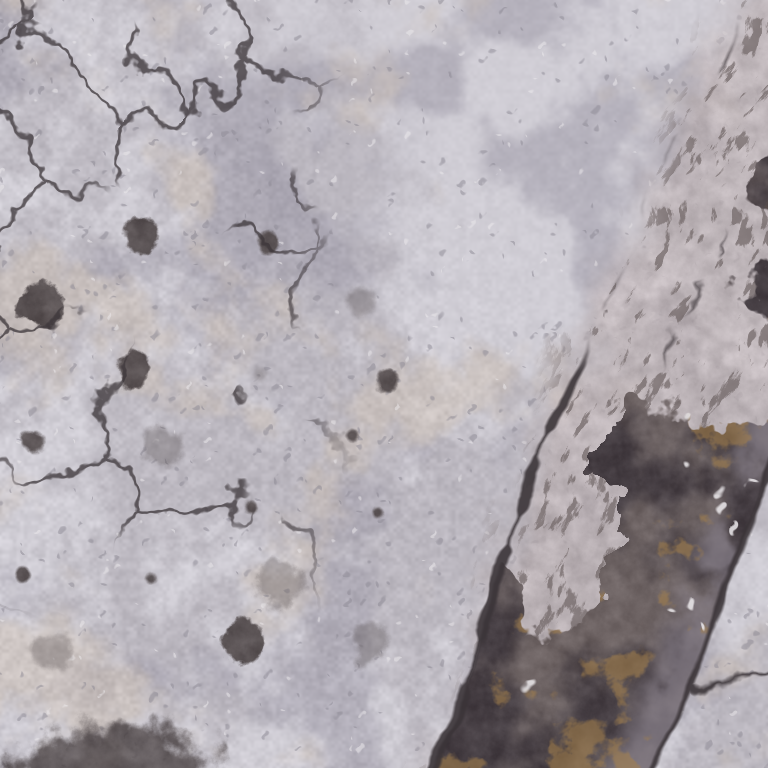
Reproduce this texture procedurally as a Shadertoy shader.

```glsl
const vec3 PALE = vec3(0.815, 0.805, 0.835);
const vec3 GREY = vec3(0.735, 0.720, 0.752);
const vec3 SLATE = vec3(0.640, 0.625, 0.675);
const vec3 SAND = vec3(0.800, 0.755, 0.720);
const vec3 WEATHERED = vec3(0.735, 0.695, 0.705);
const vec3 STAIN = vec3(0.330, 0.300, 0.305);
const vec3 MUD = vec3(0.430, 0.390, 0.390);
const vec3 WET = vec3(0.270, 0.240, 0.260);
const vec3 SHEEN = vec3(0.540, 0.510, 0.550);
const vec3 CRACK = vec3(0.230, 0.205, 0.220);
const vec3 OCHRE = vec3(0.640, 0.500, 0.300);
const vec3 GLINT = vec3(0.930, 0.920, 0.930);
const float SOFT = 0.003;
const float CRACK_CELLS = 5.5;
const int SPOTS = 18;

float hash(vec2 p) {
    return fract(sin(dot(p, vec2(127.1, 311.7))) * 43758.5453);
}

vec2 hash2(vec2 p) {
    return vec2(hash(p), hash(p + 57.3));
}

float noise(vec2 p) {
    vec2 i = floor(p), f = fract(p);
    f = f * f * (3.0 - 2.0 * f);
    return mix(mix(hash(i), hash(i + vec2(1, 0)), f.x),
               mix(hash(i + vec2(0, 1)), hash(i + vec2(1, 1)), f.x), f.y);
}

float fbm(vec2 p) {
    float sum = 0.0, amp = 0.5;
    for (int i = 0; i < 5; i++) {
        sum += amp * noise(p);
        p = mat2(1.6, 1.2, -1.2, 1.6) * p + 7.3;
        amp *= 0.5;
    }
    return sum / 0.97;
}

// 1 below the limit, 0 above it, with a soft edge
float below(float value, float limit, float soft) {
    return 1.0 - smoothstep(limit - soft, limit + soft, value);
}

// Sparse small dots, one per chosen cell
float specks(vec2 p, float cells, float share) {
    vec2 q = p * cells + 0.8 * noise(p * cells * 1.7), id = floor(q);
    vec2 centre = 0.3 + 0.4 * hash2(id + 11.0);
    float radius = mix(0.12, 0.30, hash(id + 5.0));
    return step(hash(id), share) * below(length(fract(q) - centre), radius, 0.12);
}

// Distance to the border between the two nearest cell points
float crackDistance(vec2 p) {
    vec2 q = p * CRACK_CELLS, id = floor(q), near = vec2(9), next = vec2(9);
    for (int y = -1; y <= 1; y++)
    for (int x = -1; x <= 1; x++) {
        vec2 cell = id + vec2(x, y);
        vec2 d = cell + 0.1 + 0.8 * hash2(cell) - q;
        if (dot(d, d) < dot(near, near)) { next = near; near = d; }
        else if (dot(d, d) < dot(next, next)) next = d;
    }
    return dot(0.5 * (near + next), normalize(next - near)) / CRACK_CELLS;
}

vec3 concrete(vec2 p) {
    float cloud = fbm(p * 5.0 + 2.0), mottle = fbm(p * 24.0);
    float smoothArea = smoothstep(0.9, 1.5, p.x + p.y);
    float tone = 0.6 * cloud + 0.4 * mottle + 0.12 * smoothArea;
    vec3 col = mix(GREY, PALE, smoothstep(0.40, 0.59, tone));
    float shade = below(length((p - vec2(0.40, 0.76)) * vec2(1.0, 0.8)), 0.10, 0.12);
    col = mix(col, SLATE, 0.55 * shade * smoothstep(0.35, 0.60, mottle));
    col = mix(col, SLATE, 0.6 * below(fbm(p * 9.0 + 31.0), 0.38, 0.10));
    col = mix(col, SAND, 0.6 * smoothstep(0.56, 0.74, fbm(p * 8.0 + 17.0)));
    float grain = noise(p * 210.0) + noise(p * 110.0 + 9.0) - 1.0;
    col += grain * mix(0.050, 0.022, smoothArea);
    col = mix(col, SLATE * 0.85, 0.5 * specks(p, 75.0, 0.10));
    return mix(col, GLINT, 0.5 * specks(p + 3.0, 85.0, 0.06));
}

float spots(vec2 p) {
    float cover = 0.0, ragged = fbm(p * 45.0) - 0.5;
    for (int i = 0; i < SPOTS; i++) {
        float k = float(i);
        vec2 centre = vec2(0.02, 0.08) + vec2(0.58, 0.62) * fract(vec2(0.7549, 0.5698) * (k + 1.0));
        float radius = mix(0.008, 0.035, pow(hash(vec2(k, 3.0)), 1.7));
        float strength = mix(0.35, 0.95, step(0.45, hash(vec2(k, 8.0))));
        float d = length(p - centre) + ragged * radius * 1.3;
        cover = max(cover, strength * below(d, radius, mix(0.009, SOFT, strength)));
    }
    float pool = length((p - vec2(0.15, 0.0)) * vec2(0.45, 1.0)) + ragged * 0.05;
    return max(cover, 0.85 * below(pool, 0.055, 0.012));
}

void mainImage(out vec4 fragColor, in vec2 fragCoord) {
    vec2 p = fragCoord / iResolution.xy;
    float ragged = fbm(p * 15.0 + 4.0) - 0.5, fine = fbm(p * 60.0) - 0.5;

    // Signed offsets from the two sides of the gutter
    float wobble = 0.035 * (fbm(vec2(p.y * 12.0, 3.0)) - 0.5);
    float left = p.x - (0.57 + 0.28 * p.y + 0.13 * p.y * p.y) - wobble;
    float right = p.x - (0.853 + 0.39 * p.y) - 0.6 * wobble;

    // Slab with spots and a network of hairline cracks
    vec3 col = mix(concrete(p), STAIN + 0.18 * fine, spots(p));
    vec2 warp = vec2(fbm(p * 13.0), fbm(p * 13.0 + 40.0)) - 0.5;
    float zone = below(p.x, 0.42, 0.08) * smoothstep(0.18, 0.30, p.y);
    float broken = smoothstep(0.36, 0.56, noise(p * 11.0 + 6.0));
    float hairline = below(crackDistance(p + 0.12 * warp), 0.0012 + 0.002 * broken, 0.002);
    col = mix(col, CRACK, 0.75 * hairline * zone * broken);

    // Weathered bank with pits drawn out along its slope
    float bank = smoothstep(-0.05, 0.03, left + 0.1 * ragged) * below(right, 0.0, SOFT);
    col = mix(col, WEATHERED + 0.22 * fine + 0.10 * ragged, 0.8 * bank);
    float pits = fbm(vec2(left * 75.0, p.y * 32.0));
    col = mix(col, MUD, 0.7 * bank * smoothstep(0.63, 0.72, pits));

    // Wet mud: ragged top plus two patches on the right border
    float top = mix(0.21, 0.465, smoothstep(0.77, 0.83, p.x + 0.15 * ragged));
    top += 0.16 * ragged + 0.08 * below(left, 0.03, 0.03);
    float wet = below(p.y, top, SOFT) * smoothstep(-SOFT, SOFT, left);
    for (int i = 0; i < 2; i++) {
        vec2 centre = vec2(1.01, 0.61 + 0.17 * float(i));
        wet = max(wet, below(length(p - centre) + 0.14 * ragged, 0.036, SOFT));
    }
    wet *= below(right, 0.0, SOFT);
    vec3 mud = mix(WET, MUD, smoothstep(0.36, 0.64, fbm(p * 10.0 + 8.0))) + 0.16 * fine;
    float film = smoothstep(-0.085, -0.03, right) * smoothstep(0.3, 0.6, fbm(p * 14.0 + 21.0));
    mud = mix(mud, SHEEN, 0.7 * film);
    mud = mix(mud, OCHRE, 0.6 * smoothstep(0.64, 0.74, fbm(p * 22.0 + 50.0)));
    mud = mix(mud, GLINT, 0.85 * specks(p, 48.0, 0.05));
    col = mix(col, mud, wet);

    // Deep joints: both gutter sides, one upper branch, one across the far slab
    float gap = smoothstep(0.3, 0.6, noise(p * 26.0));
    float joint = below(abs(left), 0.002 + 0.006 * gap * below(p.y, 0.5, 0.1), SOFT);
    joint *= max(below(p.y, 0.54, 0.03), gap * mix(0.25, 0.8, smoothstep(0.84, 0.9, p.y)));
    joint = max(joint, below(abs(right), 0.003 + 0.003 * gap, SOFT));
    float branch = below(abs(left - 0.105 + 0.06 * ragged), 0.002, SOFT);
    joint = max(joint, 0.75 * gap * branch * below(abs(p.y - 0.61), 0.08, 0.02));
    float across = abs(p.y - 0.108 + 0.05 * ragged);
    joint = max(joint, below(across, 0.002 + 0.005 * gap, SOFT) * step(0.0, right));
    col = mix(col, CRACK, 0.9 * joint);

    fragColor = vec4(clamp(col, 0.0, 1.0), 1.0);
}
```
